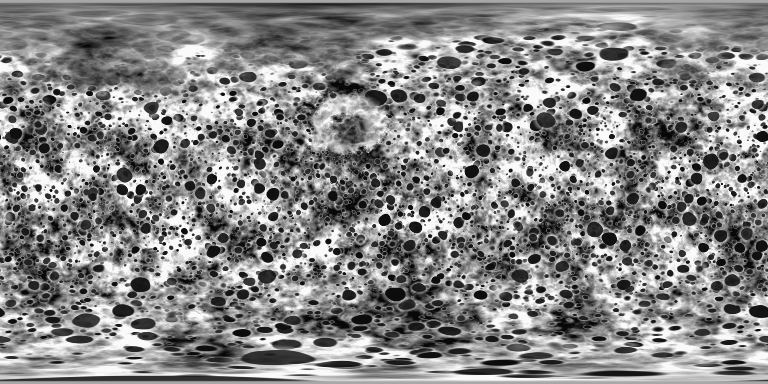
A WebGL 1 fragment shader for this texture map:

```glsl
precision highp float;
// Unrolled map of a cratered globe. Every pixel becomes a point on a unit
// sphere, so that features stretch towards the poles. Layered noise shades the
// ground; 3D cellular layers, cut by the sphere, stamp dark craters with rims.
uniform vec2 u_resolution;

const float PI = 3.14159265;
const float CRATER_FLOOR = 0.04;
const float RIM_LIGHT = 0.97;
const float POLE_GREY = 0.66;

vec3 hash3(vec3 p) {
  p = fract(p * vec3(0.1031, 0.1030, 0.0973));
  p += dot(p, p.yxz + 33.33);
  return fract((p.xxy + p.yxx) * p.zyx);
}

vec3 spherePoint(vec2 uv) {
  float lon = uv.x * 2.0 * PI;
  float lat = (uv.y - 0.5) * PI;
  return vec3(cos(lat) * cos(lon), cos(lat) * sin(lon), sin(lat));
}

// Corner of a 2x2x2 block, numbered 0 to 7.
vec3 corner(float i) {
  return mod(floor(vec3(i, i / 2.0, i / 4.0)), 2.0);
}

float valueNoise(vec3 p) {
  vec3 cell = floor(p);
  vec3 t = fract(p);
  t = t * t * (3.0 - 2.0 * t);
  float sum = 0.0;
  for (int i = 0; i < 8; i++) {
    vec3 c = corner(float(i));
    vec3 w = mix(1.0 - t, t, c);
    sum += w.x * w.y * w.z * hash3(cell + c).x;
  }
  return sum;
}

float fbm(vec3 p) {
  float sum = 0.0;
  float amp = 0.5;
  for (int i = 0; i < 5; i++) {
    sum += amp * valueNoise(p);
    p = p * 2.03 + 7.1;
    amp *= 0.56;
  }
  return sum / 1.074;
}

// Cellular layer of round craters: x = dark floor, y = bright rim.
vec2 craters(vec3 p, float freq, float blur) {
  p = p * freq + freq * 3.7;
  vec3 cell = floor(p - 0.5);
  vec2 cover = vec2(0.0);
  for (int i = 0; i < 8; i++) {
    vec3 id = cell + corner(float(i));
    vec3 kind = hash3(id + 19.0);
    float radius = mix(0.13, 0.31, kind.x);
    float d = length(p - id - hash3(id));
    float inside = 1.0 - smoothstep(radius - blur, radius + blur, d);
    float halo = 1.0 - smoothstep(radius * 1.05, radius * 1.6, d);
    cover = max(cover, vec2(inside * mix(0.75, 1.0, kind.y), halo));
  }
  return cover;
}

// Cellular distance: small soft pits on a raised ground.
float pits(vec3 p) {
  vec3 cell = floor(p - 0.5);
  float nearest = 0.5;
  for (int i = 0; i < 8; i++) {
    vec3 id = cell + corner(float(i));
    nearest = min(nearest, length(p - id - hash3(id)));
  }
  return nearest * 2.0;
}

// Soft round region around a place on the map.
float region(vec3 p, vec2 place, float radius, float blur) {
  float d = length(p - spherePoint(place));
  return 1.0 - smoothstep(radius - blur, radius + blur, d);
}

float stamp(float tone, vec2 crater, float strength) {
  tone = mix(tone, RIM_LIGHT, 0.4 * strength * crater.y);
  return mix(tone, CRATER_FLOOR, strength * crater.x);
}

void main() {
  vec2 uv = gl_FragCoord.xy / u_resolution;
  vec3 p = spherePoint(uv);
  float pixel = PI / u_resolution.y;
  vec3 q = p + 0.004 * sin(p.yzx * 31.0) + 0.003 * sin(p.zxy * 67.0);

  // Ground: broad patches, fine pits and thin bright veins.
  float broad = fbm(q * 4.6 + 5.0) - 0.5;
  float fine = fbm(q * 17.0 + 31.0) - 0.5;
  float vein = 1.0 - smoothstep(0.0, 0.12, abs(valueNoise(q * 14.0 + 9.0) - 0.5));
  float relief = pits(q * 13.0) + pits(q * 22.0 + 4.0) - 1.75;
  float detail = 1.5 * fine + 0.32 * relief + 0.14 * (vein - 0.3);
  float highland = 0.62 + 2.1 * broad + detail;

  // Smoother northern plains behind a ragged border.
  float border = 0.83 + 0.05 * sin(2.0 * PI * (uv.x - 0.45)) + 0.35 * broad;
  float plains = smoothstep(border - 0.04, border + 0.06, uv.y);
  float tone = mix(highland, 0.47 + 1.0 * broad + 0.5 * detail, plains);

  // Wide worn basins.
  float strength = 1.0 - 0.75 * plains;
  vec2 worn = craters(q + 0.06 * fine, 2.6, 0.05);
  tone = mix(tone + 0.15 * worn.y, 0.22 + 0.9 * detail, 0.75 * strength * worn.x);

  // One bright basin with a dark heart, and the lowland south of it.
  vec3 ragged = q + 0.15 * fine;
  vec2 basin = vec2(0.455, 0.675);
  float bright = region(ragged, basin, 0.25, 0.03);
  tone -= 0.35 * region(ragged, basin, 0.32, 0.05);
  tone = mix(tone, 0.80 + 0.7 * detail, bright);
  tone = mix(tone, 0.20 + 0.8 * detail, region(ragged, basin - vec2(0.0, 0.012), 0.13, 0.05));
  tone = mix(tone, 0.16 + 0.8 * detail, region(ragged, vec2(0.45, 0.47), 0.15, 0.06));
  strength *= 1.0 - 0.8 * bright;

  // Sharp craters, small ones first so that large floors stay clean.
  float freq = 18.5;
  for (int i = 0; i < 5; i++) {
    tone = stamp(clamp(tone, 0.03, 0.98), craters(q, freq, 0.5 * pixel * freq), strength);
    freq *= 0.715;
  }

  tone = mix(tone, POLE_GREY, smoothstep(0.98, 0.99, abs(2.0 * uv.y - 1.0)));
  gl_FragColor = vec4(vec3(tone), 1.0);
}
```
